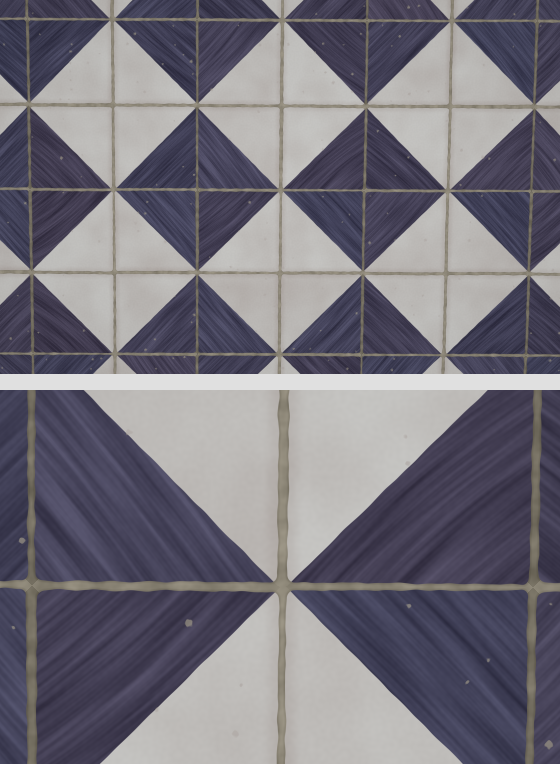
Top: the whole. Bottom: its middle third, enlarged.
Give the GLSL for this pattern, as a Shadertoy shader.

```glsl
const vec2  CENTRE      = vec2(0.5273, 0.4925); // a diamond centre, canvas heights
const float TILE_SIZE   = 0.2235;               // tile side, canvas heights
const float PERSPECTIVE = 0.0085;               // growth of tiles with height
const float TILT        = 0.004;
const float GROUT_HALF  = 0.017;                // the rest is in tile units
const float CORNER      = 0.03;
const float DIAMOND     = 0.985;
const float JITTER      = 0.008;
const float CHIP_CELLS  = 9.0;
const float CHIP_CHANCE = 0.07;

const vec3 GLAZE       = vec3(0.755, 0.752, 0.742);
const vec3 GLAZE_STAIN = vec3(0.675, 0.650, 0.635);
const vec3 NAVY_DARK   = vec3(0.165, 0.165, 0.245);
const vec3 NAVY_LIGHT  = vec3(0.325, 0.330, 0.435);
const vec3 PLUM_DARK   = vec3(0.190, 0.170, 0.240);
const vec3 PLUM_LIGHT  = vec3(0.345, 0.320, 0.410);
const vec3 GROUT       = vec3(0.600, 0.575, 0.515);
const vec3 GROUT_DIRTY = vec3(0.370, 0.350, 0.300);

vec2 hash2(vec2 p) {
    vec3 a = fract(p.xyx * vec3(0.1031, 0.1030, 0.0973));
    a += dot(a, a.yzx + 33.33);
    return fract((a.xx + a.yz) * a.zy);
}

float gradientAt(vec2 cell, vec2 offset) {
    float angle = 6.2832 * hash2(cell).x;
    return dot(vec2(cos(angle), sin(angle)), offset);
}

// Gradient noise, roughly -0.7 to 0.7
float noise(vec2 p) {
    vec2 i = floor(p), f = fract(p);
    vec2 u = f * f * f * (f * (f * 6.0 - 15.0) + 10.0);
    vec2 e = vec2(0.0, 1.0);
    return mix(mix(gradientAt(i, f), gradientAt(i + e.yx, f - e.yx), u.x),
               mix(gradientAt(i + e, f - e), gradientAt(i + 1.0, f - 1.0), u.x), u.y);
}

float fbm(vec2 p) {
    float sum = 0.0, amp = 0.6;
    for (int k = 0; k < 3; k++) {
        sum += amp * noise(p);
        p = p * 2.1 + 17.3;
        amp *= 0.5;
    }
    return sum;
}

float roundedBox(vec2 p, float halfSide, float radius) {
    vec2 b = abs(p) - halfSide + radius;
    return length(max(b, 0.0)) + min(max(b.x, b.y), 0.0) - radius;
}

// Brushed paint; across and along run relative to the slanted edge
vec3 brushedPaint(float across, float along, vec2 seed) {
    across += (seed.x - 0.5) * 0.22 * along + (seed.y - 0.3) * 0.14 * along * along;
    vec2 shift = seed * 57.0;
    float strokes = 0.50 * noise(vec2(across * 9.0, along * 0.8) + shift)
                  + 0.55 * noise(vec2(across * 24.0, along * 1.3) + shift.yx)
                  + 0.30 * noise(vec2(across * 52.0, along * 2.2) + shift);
    float level = clamp(0.5 + 0.95 * strokes + 0.22 * (seed.x - 0.5), 0.0, 1.0);
    return mix(mix(NAVY_DARK, NAVY_LIGHT, level), mix(PLUM_DARK, PLUM_LIGHT, level), seed.y);
}

// Small scattered flakes, one candidate per cell
float chips(vec2 p, float px) {
    vec2 cell = floor(p * CHIP_CELLS);
    vec2 pick = hash2(cell + 71.0);
    vec2 spot = 0.3 + 0.4 * hash2(cell + 13.0);
    float radius = 0.006 + 0.012 * pick.y * pick.y;
    float d = length(fract(p * CHIP_CELLS) - spot) / CHIP_CELLS - radius;
    d += 0.008 * noise(p * 60.0);
    return step(pick.x, CHIP_CHANCE) * (1.0 - smoothstep(-px, px, d));
}

void mainImage(out vec4 fragColor, in vec2 fragCoord) {
    // Wall plane, one unit per tile
    vec2 d = fragCoord / iResolution.y - CENTRE;
    d.y += TILT * d.x;
    vec2 wall = d / (TILE_SIZE + PERSPECTIVE * d.y);
    float px = 1.0 / (TILE_SIZE * iResolution.y);

    // Each tile sits slightly off the grid
    vec2 id = floor(wall), seed = hash2(id + 40.0);
    vec2 local = wall - id - 0.5;
    vec2 placed = local + JITTER * (seed - 0.5);
    placed += (seed.y - 0.5) * 0.012 * vec2(-local.y, local.x);

    // Fold so every painted corner lies at the origin
    vec2 fold = abs(placed + 0.5 - mod(id, 2.0));
    float across = fold.x + fold.y, along = fold.x - fold.y;
    float slant = across - DIAMOND + 0.006 * noise(wall * 11.0);
    float painted = 1.0 - smoothstep(-px, px, slant);

    // Glaze with soft stains
    float edge = roundedBox(placed, 0.5 - GROUT_HALF, CORNER) + 0.008 * noise(wall * 14.0);
    float stain = 0.28 + 0.8 * fbm(wall * 1.7 + seed * 9.0) + 0.3 * (seed.x - 0.5);
    stain += 0.45 * smoothstep(-0.07, 0.0, edge);
    vec3 glaze = mix(GLAZE, GLAZE_STAIN, clamp(stain, 0.0, 1.0));
    vec3 tile = mix(glaze, brushedPaint(across, along, seed), painted);
    tile = mix(tile, mix(GLAZE_STAIN, GROUT, painted), 0.7 * chips(wall, px));

    // Grout, dirtier in upright joints beside paint
    float upright = step(abs(local.y), abs(local.x));
    float dirt = 0.18 + 0.7 * fbm(wall * 9.0) + painted * mix(0.12, 0.45, upright);
    dirt += 0.25 * (1.0 - smoothstep(0.0, 0.012, edge));
    vec3 grout = mix(GROUT, GROUT_DIRTY, clamp(dirt, 0.0, 1.0));
    vec3 color = mix(tile, grout, smoothstep(-0.7 * px, 0.7 * px, edge));

    // Light falloff and fine grain
    vec2 view = fragCoord / iResolution.xy - 0.5;
    color *= 1.02 - 0.16 * dot(view, view);
    color += 0.012 * noise(wall * 45.0);
    fragColor = vec4(color, 1.0);
}
```
